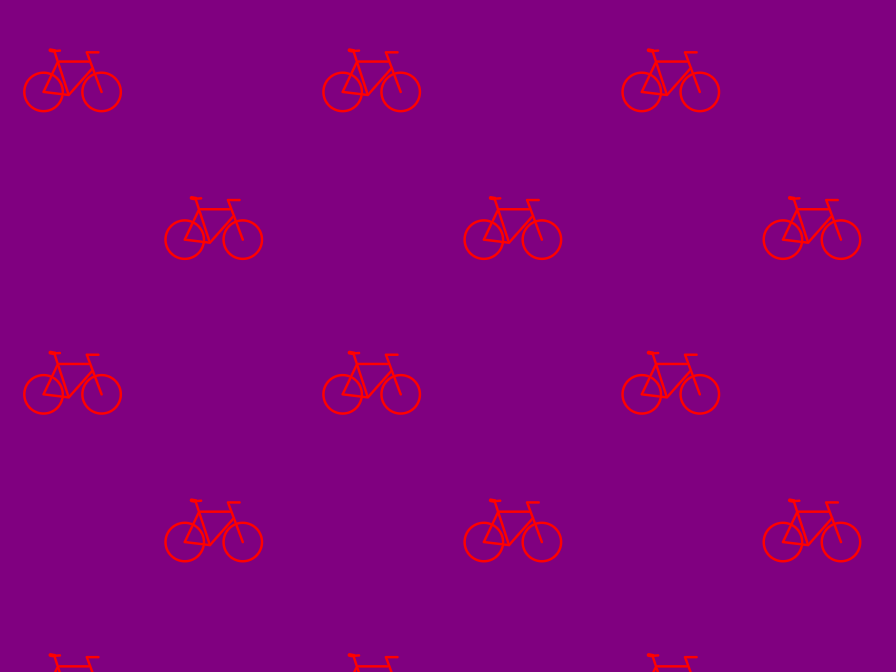
A WebGL 1 fragment shader for this pattern:

```glsl
precision highp float;

uniform vec2 u_resolution;

// Layout, in canvas heights
const vec2 PERIOD = vec2(0.4451, 0.45);
const vec2 REAR_HUB = vec2(0.0648, 0.4132);
const vec2 STAGGER = vec2(0.2101, -0.2198);
const float WHEEL_RADIUS = 0.0286;

// Bicycle geometry, in wheel radii from the rear hub
const float LINE_HALF_WIDTH = 0.064;
const float SADDLE_HALF_WIDTH = 0.1;
const vec2 FRONT_HUB = vec2(3.02, 0.0);
const vec2 CRANK = vec2(1.31, -0.16);
const vec2 SEAT_JOINT = vec2(0.75, 1.58);
const vec2 POST_TOP = vec2(0.57, 2.1);
const vec2 HEAD_JOINT = vec2(2.43, 1.58);
const vec2 DOWN_JOINT = vec2(2.56, 1.25);
const vec2 STEM_TOP = vec2(2.25, 2.06);
const vec2 GRIP = vec2(2.85, 2.06);
const vec2 SADDLE_BACK = vec2(0.36, 2.17);
const vec2 SADDLE_MID = vec2(0.58, 2.13);
const vec2 SADDLE_NOSE = vec2(0.85, 2.15);

const vec3 BACKGROUND = vec3(0.5, 0.0, 0.5);
const vec3 LINE_COLOR = vec3(1.0, 0.0, 0.0);

float segmentDistance(vec2 p, vec2 a, vec2 b) {
  vec2 ab = b - a;
  float t = clamp(dot(p - a, ab) / dot(ab, ab), 0.0, 1.0);
  return length(p - a - ab * t);
}

float ringDistance(vec2 p, vec2 center) {
  return abs(length(p - center) - 1.0);
}

float bicycleDistance(vec2 p) {
  // Wheels
  float d = min(ringDistance(p, vec2(0.0)), ringDistance(p, FRONT_HUB));
  // Rear triangle and seat tube
  d = min(d, segmentDistance(p, vec2(0.0), SEAT_JOINT));
  d = min(d, segmentDistance(p, vec2(0.0), CRANK));
  d = min(d, segmentDistance(p, CRANK, POST_TOP));
  // Top tube, down tube, fork and handlebar
  d = min(d, segmentDistance(p, SEAT_JOINT, HEAD_JOINT));
  d = min(d, segmentDistance(p, CRANK, DOWN_JOINT));
  d = min(d, segmentDistance(p, FRONT_HUB, STEM_TOP));
  d = min(d, segmentDistance(p, STEM_TOP, GRIP));
  // Saddle: broad back, thin nose
  d = min(d, segmentDistance(p, SADDLE_MID, SADDLE_NOSE)) - LINE_HALF_WIDTH;
  return min(d, segmentDistance(p, SADDLE_BACK, SADDLE_MID) - SADDLE_HALF_WIDTH);
}

// Distance to the nearest bicycle of one lattice, in wheel radii
float latticeDistance(vec2 p, vec2 rearHub) {
  vec2 toCenter = 0.5 * FRONT_HUB;
  vec2 fromCenter = p - rearHub - toCenter * WHEEL_RADIUS;
  vec2 cell = mod(fromCenter + 0.5 * PERIOD, PERIOD) - 0.5 * PERIOD;
  return bicycleDistance(cell / WHEEL_RADIUS + toCenter);
}

void main() {
  vec2 p = gl_FragCoord.xy / u_resolution.y;
  float pixel = 1.0 / (u_resolution.y * WHEEL_RADIUS);

  // Two staggered lattices
  float d = min(latticeDistance(p, REAR_HUB),
                latticeDistance(p, REAR_HUB + STAGGER));
  float coverage = clamp(0.5 - d / pixel, 0.0, 1.0);
  gl_FragColor = vec4(mix(BACKGROUND, LINE_COLOR, coverage), 1.0);
}
```
